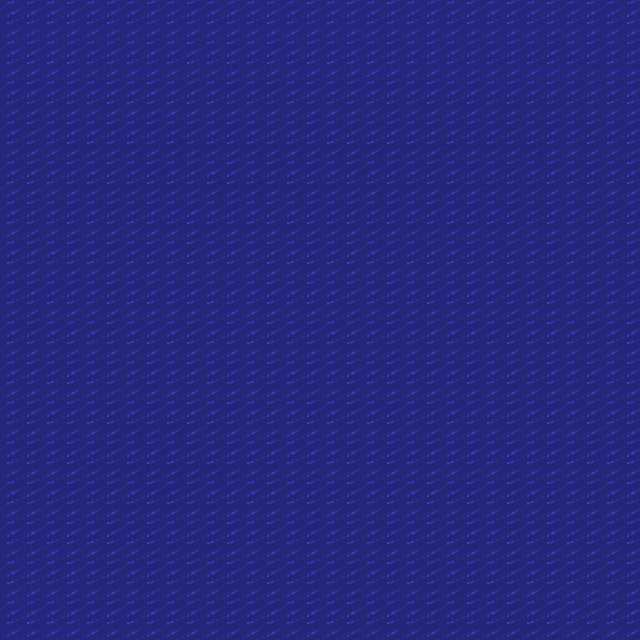
Give the GLSL for this texture, as a Shadertoy shader.

```glsl
// Deep blue woven cloth: a square grid of slanted threads with small bright glints.

const float REPEATS = 32.0;                    // cells across and down
const vec2 CELL_SHIFT = vec2(0.6875, 0.3125);  // where the first cell begins
const vec3 BASE_BLUE = vec3(0.136, 0.143, 0.457);
const vec3 GLINT_BLUE = vec3(0.235, 0.245, 0.79);
const float THREAD_PHASE = 0.2;                // offset of the slanted threads
const float THREAD_GAIN = 0.05;
const float SPECK_GAIN = 0.38;                 // lit grains along the threads
const float GRAIN_GAIN = 0.07;                 // roughness everywhere
const float GRAIN_STEPS = 16.0;                // grains along one cell
const float STROKE_RADIUS = 0.048;             // in cells
const float STROKE_SOFT = 0.025;
const float WEAR = 0.25;                       // change of glint between cells
const float SHEEN = 0.045;                     // broad light near the edges
const vec2 STROKE_DIR = vec2(0.919, 0.394);    // lean of the glints
const float TAU = 6.2831853;

// Glints: centre x, centre y, half length, strength (in cells)
const int STROKES = 8;
const vec4 GLINTS[STROKES] = vec4[STROKES](
    vec4(0.72, 0.53, 0.01, 1.15),
    vec4(0.93, 0.59, 0.06, 0.85),
    vec4(0.72, 0.89, 0.01, 1.00),
    vec4(0.96, 0.03, 0.07, 1.00),
    vec4(0.15, 0.13, 0.03, 0.60),
    vec4(0.30, 0.22, 0.05, 0.35),
    vec4(0.48, 0.80, 0.01, 0.45),
    vec4(0.20, 0.69, 0.04, 0.35));

float hash(vec2 p) {
    vec3 q = fract(vec3(p.xyx) * 0.1031);
    q += dot(q, q.yzx + 33.33);
    return fract((q.x + q.y) * q.z);
}

// Smooth noise that repeats after the given number of lattice steps
float tileNoise(vec2 p, float period) {
    vec2 i = floor(p);
    vec2 f = fract(p);
    vec2 a = mod(i, period);
    vec2 b = mod(i + 1.0, period);
    f = f * f * (3.0 - 2.0 * f);
    return mix(mix(hash(a), hash(vec2(b.x, a.y)), f.x),
               mix(hash(vec2(a.x, b.y)), hash(b), f.x), f.y);
}

// Strongest glint at a point; each stroke wraps over the cell border
float glintLevel(vec2 weave, float pixel) {
    float level = 0.0;
    float soft = max(STROKE_SOFT, 0.5 * pixel);
    for (int i = 0; i < STROKES; i++) {
        vec4 g = GLINTS[i];
        vec2 shifted = weave - g.xy + 0.5;
        vec2 d = fract(shifted) - 0.5;
        float along = clamp(dot(d, STROKE_DIR), -g.z, g.z);
        float dist = length(d - along * STROKE_DIR) - STROKE_RADIUS;
        float wear = 1.0 - WEAR * hash(floor(shifted) + 17.0 * float(i));
        level = max(level, g.w * wear * (1.0 - smoothstep(-soft, soft, dist)));
    }
    return level;
}

// Faint threads, two per cell, all rising to the right
float threadLevel(vec2 weave) {
    float phase = 2.0 * weave.y - weave.x - THREAD_PHASE;
    float ridge = 0.5 + 0.5 * cos(TAU * phase);
    float swell = 0.7 + 0.3 * cos(TAU * (weave.x - 0.85));
    return ridge * ridge * swell;
}

void mainImage(out vec4 fragColor, in vec2 fragCoord) {
    vec2 uv = fragCoord / iResolution.xy;
    vec2 weave = uv * REPEATS - CELL_SHIFT;
    float pixel = REPEATS / iResolution.y;

    // Grain repeats with the cell and lights up on the threads
    float thread = threadLevel(weave);
    float grain = tileNoise(weave * GRAIN_STEPS + 0.5, GRAIN_STEPS);
    float level = THREAD_GAIN * thread + GRAIN_GAIN * (grain - 0.5);
    level += SPECK_GAIN * thread * smoothstep(0.45, 0.95, grain);

    // Slow unevenness, with a slight sheen at the top and lower left corner
    float drift = tileNoise(uv * 4.0, 64.0) - 0.5;
    float edge = smoothstep(0.75, 1.0, uv.y) + smoothstep(0.3, 0.0, length(uv));
    level += SHEEN * (edge + 0.5 * drift);

    level = max(level, glintLevel(weave, pixel) * (1.0 + SHEEN * edge));
    fragColor = vec4(mix(BASE_BLUE, GLINT_BLUE, level), 1.0);
}
```
